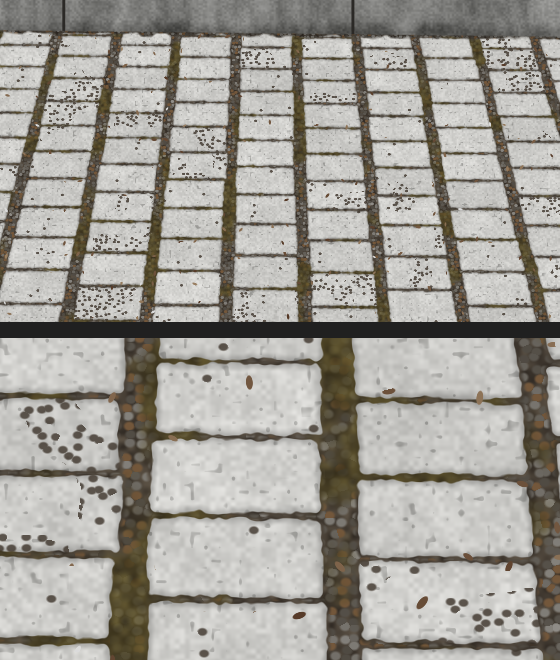
Top, the full canvas; bottom, a detail of the centre.
Write a WebGL 2 fragment shader that draws this texture.

```glsl
#version 300 es
precision highp float;
// Weathered paving setts in half-offset columns, seen in perspective, below a
// concrete kerb. Ground coordinates come from a projective map; each sett is a
// rounded box with ragged edges, and the gaps hold cellular gravel and moss.
uniform vec2 u_resolution;
out vec4 outColor;

float hash(vec2 p) {
    return fract(sin(dot(p, vec2(127.1, 311.7))) * 43758.5453);
}

float noise(vec2 p) {
    vec2 i = floor(p), f = fract(p);
    f = f * f * (3.0 - 2.0 * f);
    return mix(mix(hash(i), hash(i + vec2(1, 0)), f.x),
               mix(hash(i + vec2(0, 1)), hash(i + vec2(1, 1)), f.x), f.y);
}

float fbm(vec2 p) {
    float sum = 0.0, amp = 0.53;
    for (int i = 0; i < 4; i++) {
        sum += amp * noise(p);
        p = p * 2.03 + 17.3;
        amp *= 0.5;
    }
    return sum;
}

// Nearest pebble: x = distance to its centre, y = its random id
vec2 pebbles(vec2 p) {
    vec2 cell = floor(p), best = vec2(9.0, 0.0);
    for (int y = -1; y <= 1; y++)
    for (int x = -1; x <= 1; x++) {
        vec2 c = cell + vec2(x, y);
        vec2 centre = c + 0.15 + 0.7 * vec2(hash(c), hash(c + 41.7));
        float dist = length(p - centre);
        if (dist < best.x) best = vec2(dist, hash(c + 7.9));
    }
    return best;
}

float roundBox(vec2 p, vec2 halfSize, float r) {
    vec2 q = abs(p) - halfSize + r;
    return length(max(q, 0.0)) + min(max(q.x, q.y), 0.0) - r;
}

vec3 gravel(vec2 p, float edge) {
    vec2 peb = pebbles(p * vec2(85.0, 100.0));
    vec3 soil = mix(vec3(0.19, 0.165, 0.14), vec3(0.37, 0.33, 0.28), noise(p * 130.0));
    vec3 grit = mix(vec3(0.31, 0.29, 0.26), vec3(0.57, 0.56, 0.54), peb.y * peb.y);
    grit = mix(grit, vec3(0.45, 0.34, 0.23), step(0.8, fract(peb.y * 7.3)));
    vec3 col = mix(soil, grit, smoothstep(0.62, 0.3, peb.x) * smoothstep(0.0, 0.006, edge));
    // Moss thickens towards the viewer
    float moss = smoothstep(0.46, 0.68, fbm(p * 13.0 + 3.0) + 0.12 * (0.5 - p.y));
    vec3 mossCol = mix(vec3(0.20, 0.17, 0.08), vec3(0.42, 0.37, 0.18), noise(p * 110.0));
    return mix(col, mossCol, 0.75 * moss);
}

vec3 sett(vec2 p, vec2 id, float edge) {
    vec3 col = vec3(0.805, 0.803, 0.79) + 0.05 * (hash(id) - 0.5);
    col += 0.10 * (noise(p * 190.0) - 0.5) + 0.10 * (fbm(p * 28.0) - 0.5);
    col -= 0.16 * smoothstep(0.80, 0.95, noise(p * 140.0 + 9.0));
    col *= mix(0.83, 1.0, smoothstep(0.0, 0.008, -edge));
    // Crumbs: clumps on some setts, single specks on the rest
    vec2 peb = pebbles(p * vec2(75.0, 95.0) + 31.0);
    float clump = smoothstep(0.55, 0.72, noise(p * 16.0 + 5.0));
    clump *= step(0.72 - 0.25 * p.y, hash(id + 3.3));
    float crumb = step(0.985 - 0.5 * clump, peb.y) * smoothstep(0.48, 0.26, peb.x);
    return mix(col, vec3(0.27, 0.235, 0.20), 0.85 * crumb);
}

vec3 kerb(vec2 p, float height, float px) {
    float stain = fbm(p * vec2(16.0, 9.0));
    float streak = noise(vec2(p.x * 38.0, p.y * 5.0));
    vec3 col = vec3(0.49, 0.49, 0.48) + 0.24 * (stain - 0.5) + 0.08 * (streak - 0.5);
    col += 0.10 * (noise(p * 150.0) - 0.5);
    col += 0.06 * smoothstep(0.2, 0.0, p.x);
    col -= 0.13 * smoothstep(0.05, 0.0, height + 0.04 * (stain - 0.5));
    // Two upright joints between kerb blocks
    float joint = min(abs(p.x - 0.198), abs(p.x - 1.096));
    return mix(vec3(0.17, 0.16, 0.15), col, smoothstep(0.002, 0.004 + px, joint));
}

void main() {
    vec2 p = gl_FragCoord.xy / u_resolution.y;
    float px = 1.0 / u_resolution.y;

    // Projective ground map: column number, then row number
    float depth = 3.534 - p.y - 0.008 * (p.x - 0.836);
    float u = (p.x - 0.836) / (0.0699 * depth) - 0.452;
    float column = floor(u);
    float v = 41.2 - 110.4 / depth - 0.5 * mod(column + 1.0, 2.0);
    v += 0.08 * (hash(vec2(column, 2.0)) - 0.5);
    vec2 id = vec2(column, floor(v));

    // One sett, measured in canvas units
    vec2 size = vec2(0.0699 * depth, depth * depth / 110.4);
    vec2 local = (fract(vec2(u, v)) - 0.5) * size;
    local.x += 0.006 * (hash(id + 8.1) - 0.5);
    float edge = roundBox(local, size * vec2(0.417, 0.462), 0.006);
    edge += 0.004 * (noise(p * 65.0) - 0.5) + 0.003 * (noise(p * 150.0) - 0.5);
    vec3 col = mix(sett(p, id, edge), gravel(p, edge), smoothstep(-px, px, edge));

    // Litter along the foot of the kerb
    float height = p.y - 0.906 + 0.0115 * p.x;
    float litter = smoothstep(-0.014, -0.002, height + 0.016 * (noise(p * 45.0) - 0.5));
    col = mix(col, gravel(p + 5.0, 0.01) * 0.8, litter);

    // Scattered dry leaves and a few pale chips, mostly in the gaps
    vec2 cell = floor(p * 22.0);
    vec2 q = fract(p * 22.0) - 0.3 - 0.4 * vec2(hash(cell + 1.3), hash(cell + 6.1));
    float a = 6.28 * hash(cell + 4.7), kind = hash(cell + 9.2);
    q = mat2(cos(a), sin(a), -sin(a), cos(a)) * q;
    float leaf = length(q * vec2(1.0, 2.1)) - 0.10 - 0.09 * hash(cell + 2.9);
    float present = step(hash(cell), edge > -0.008 ? 0.38 : 0.035);
    vec3 leafCol = mix(vec3(0.33, 0.22, 0.15), vec3(0.62, 0.52, 0.40), kind);
    leafCol = mix(leafCol, vec3(0.86), step(0.94, kind));
    col = mix(col, leafCol, present * smoothstep(22.0 * px, -22.0 * px, leaf));

    col = mix(col, kerb(p, height, px), smoothstep(-px, px, height));
    outColor = vec4(clamp(col, 0.0, 1.0), 1.0);
}
```
